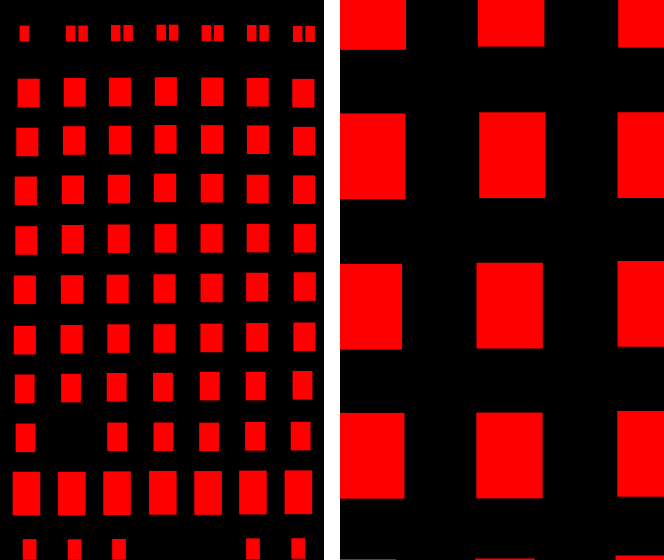
Left, the full canvas; right, a detail of the centre.
A WebGL 1 fragment shader for this pattern:

```glsl
precision highp float;
// Red rectangles on black: seven columns by eleven slightly uneven rows.

uniform vec2 u_resolution;

#define SHEET vec2(444.0, 768.0)
#define ROWS 11
#define MID_COLUMN 3.0
#define JITTER vec2(0.7, 0.5)
#define PAIR_OFFSET 8.5
#define INK vec3(1.0, 0.0, 0.0)
#define GROUND vec3(0.0)

vec2 hash22(vec2 p) {
  vec2 q = vec2(dot(p, vec2(12.7, 31.1)), dot(p, vec2(26.9, 18.3)));
  return fract(sin(q) * 4375.85);
}

// Row layout: middle x, column pitch, middle y from the top, drift per column.
vec4 rowLayout(float r) {
  if (r < 0.5) return vec4(229.4, 62.3, 45.0, 0.0);
  if (r < 1.5) return vec4(227.6, 62.8, 126.0, 0.0);
  if (r < 2.5) return vec4(227.0, 63.1, 191.1, -0.32);
  if (r < 3.5) return vec4(226.4, 63.5, 258.1, -0.32);
  if (r < 4.5) return vec4(226.7, 63.5, 327.0, -0.5);
  if (r < 5.5) return vec4(225.5, 63.8, 395.3, -0.88);
  if (r < 6.5) return vec4(225.5, 63.8, 464.1, -0.75);
  if (r < 7.5) return vec4(223.9, 63.5, 530.7, -0.7);
  if (r < 8.5) return vec4(223.8, 62.8, 599.2, -0.35);
  if (r < 9.5) return vec4(222.8, 62.1, 676.3, -0.3);
  return vec4(224.6, 61.3, 753.0, -0.25);
}

// Upward curve of the ends of the upper rows.
float rowBow(float r) {
  if (r < 1.5) return 0.18;
  if (r < 3.5) return 0.34;
  return r < 4.5 ? 0.15 : 0.0;
}

vec2 boxSize(float r) {
  if (r < 0.5) return vec2(13.0, 22.0);
  if (r < 6.5) return vec2(30.3, 39.2);
  if (r < 8.5) return vec2(27.2, 39.2);
  if (r < 9.5) return vec2(37.8, 60.0);
  return vec2(18.8, 28.2);
}

// Gaps left in the two lower rows.
bool isMissing(float r, float column) {
  bool gapUpper = r == 8.0 && column == 1.0;
  bool gapLower = r == 10.0 && (column == 3.0 || column == 4.0);
  return gapUpper || gapLower;
}

// Edge-smoothed rectangle, with its coverage measured in pixels.
float boxCoverage(vec2 p, vec2 size, vec2 pixel) {
  vec2 inside = clamp((0.5 * size - abs(p)) / pixel + 0.5, 0.0, 1.0);
  return inside.x * inside.y;
}

float rowCoverage(vec2 p, float r, vec2 pixel) {
  vec4 layout = rowLayout(r);
  float k = floor((p.x - layout.x) / layout.y + 0.5);
  k = clamp(k, -MID_COLUMN, MID_COLUMN);
  float column = k + MID_COLUMN;
  if (isMissing(r, column)) return 0.0;

  vec2 center = vec2(layout.x + k * layout.y,
                     layout.z + k * layout.w + k * k * rowBow(r));
  center += (hash22(vec2(column, r)) * 2.0 - 1.0) * JITTER;
  vec2 q = p - center;

  // The top row holds pairs; its first one lacks the right half.
  if (r < 0.5) {
    q.x = column < 0.5 ? q.x + PAIR_OFFSET : abs(q.x) - PAIR_OFFSET;
  }
  return boxCoverage(q, boxSize(r), pixel);
}

void main() {
  vec2 pixel = SHEET / u_resolution;
  vec2 p = gl_FragCoord.xy * pixel;
  p.y = SHEET.y - p.y;

  float ink = 0.0;
  for (int i = 0; i < ROWS; i++) {
    ink = max(ink, rowCoverage(p, float(i), pixel));
  }
  gl_FragColor = vec4(mix(GROUND, INK, ink), 1.0);
}
```
